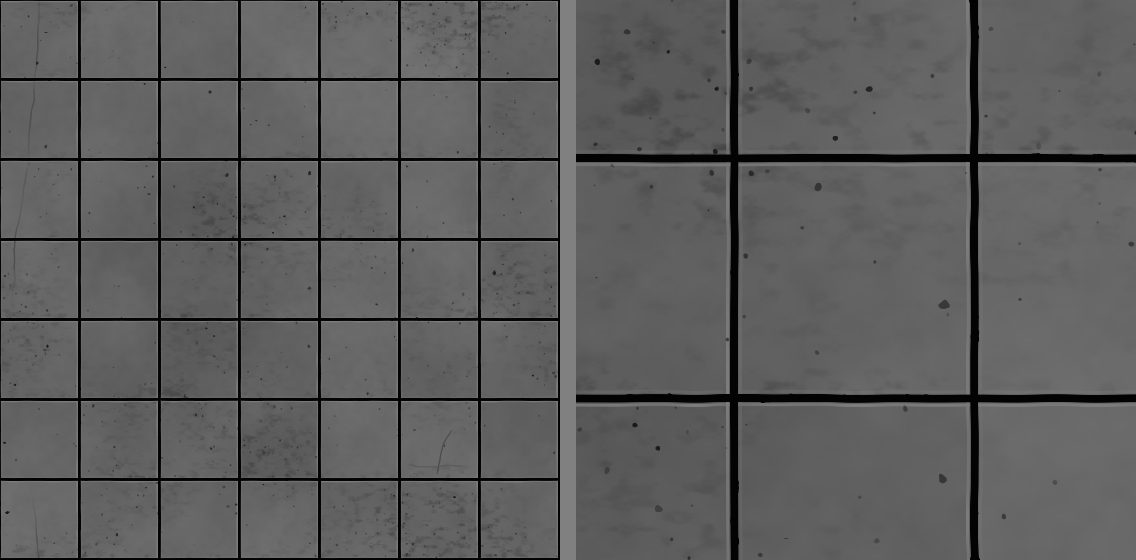
Left: the whole. Right: its middle third, enlarged.
This texture is drawn by a Shadertoy shader. Its source:

```glsl
// Grey concrete tiles in a 7 by 7 grid with thin black joints and pale worn edges.
// Joints are distances to the grid lines; pits come from hashed cells, stains from
// wrapping noise, and two hairline cracks from curves. Everything wraps at the border.

const float TILES = 7.0;
const vec2 GRID_SHIFT = vec2(0.0010, -0.0010);
const float JOINT_HALF = 0.0023;      // half width of a joint, in canvas units
const float JOINT_WOBBLE = 0.0006;
const float EDGE_OFFSET = 0.0039;     // distance of the pale edge from the joint centre
const float EDGE_HALF = 0.0007;
const float TILE_VARIATION = 0.034;
const float BROAD_VARIATION = 0.13;
const float GRAIN = 0.024;
const float STAIN = 0.075;
const float CRACK_HALF = 0.0003;
const vec3 CONCRETE = vec3(0.406);
const vec3 PALE_EDGE = vec3(0.50);
const vec3 JOINT = vec3(0.01);
const vec3 PIT = vec3(0.09);
const vec3 CRACK = vec3(0.25);
const float TAU = 6.2831853;

float hash(vec2 p) {
    vec3 q = fract(vec3(p.xyx) * 0.1031);
    q += dot(q, q.yzx + 33.33);
    return fract((q.x + q.y) * q.z);
}

// Value noise over the unit square that wraps after whole cells.
float wrapNoise(vec2 uv, vec2 cells, float seed) {
    vec2 p = uv * cells, i = floor(p), f = p - i;
    f = f * f * (3.0 - 2.0 * f);
    vec2 a = mod(i, cells) + seed, b = mod(i + 1.0, cells) + seed;
    return mix(mix(hash(a), hash(vec2(b.x, a.y)), f.x),
               mix(hash(vec2(a.x, b.y)), hash(b), f.x), f.y);
}

float fbm(vec2 uv, vec2 cells, float seed) {
    float sum = 0.0, gain = 0.533;
    for (int i = 0; i < 4; i++) {
        sum += gain * wrapNoise(uv, cells, seed + float(i) * 17.0);
        cells *= 2.0;
        gain *= 0.5;
    }
    return sum;
}

// One possible pit per cell; clustering raises the chance.
float pitLayer(vec2 uv, float cells, float chance, float radius, float seed, float px) {
    vec2 id = mod(floor(uv * cells), cells) + seed;
    vec2 centre = 0.25 + 0.5 * vec2(hash(id + 11.0), hash(id + 29.0));
    vec2 offset = (fract(uv * cells) - centre) / cells;
    offset.y *= 0.7 + 0.6 * hash(id + 47.0);
    float size = radius * mix(0.45, 1.0, hash(id + 61.0));
    float rough = (wrapNoise(uv, vec2(320.0), seed) - 0.5) * size * 1.3;
    float shape = 1.0 - smoothstep(size - 0.7 * px, size + 0.9 * px, length(offset) + rough);
    return shape * step(hash(id), chance) * mix(0.3, 1.0, hash(id + 83.0));
}

float hairline(float d, float px) {
    return 1.0 - smoothstep(CRACK_HALF, CRACK_HALF + 1.2 * px, abs(d));
}

float cracks(vec2 uv, float px) {
    // Long upright crack through the first column.
    float wander = 0.012 * (fbm(vec2(0.0, uv.y), vec2(1.0, 14.0), 5.0) - 0.5);
    float path = 0.045 + 0.022 * cos(TAU * (uv.y - 0.95)) + wander;
    float present = smoothstep(0.43, 0.48, uv.y) + 1.0 - smoothstep(0.08, 0.14, uv.y);
    float faint = 0.1 + 0.55 * wrapNoise(uv, vec2(3.0, 28.0), 9.0);
    float result = hairline(uv.x - path, px) * present * faint;

    // Short curved crack with a faint level branch.
    float t = (uv.y - 0.15) / 0.085;
    float span = smoothstep(0.0, 0.1, t) * (1.0 - smoothstep(0.9, 1.0, t));
    result = max(result, 0.65 * span * hairline(uv.x - 0.78 - 0.03 * t * t - wander, px));
    float reach = smoothstep(0.72, 0.74, uv.x) * (1.0 - smoothstep(0.82, 0.845, uv.x));
    float level = 0.168 + 0.006 * (wrapNoise(uv, vec2(40.0, 1.0), 3.0) - 0.5);
    return max(result, 0.3 * reach * hairline(uv.y - level, px));
}

void mainImage(out vec4 fragColor, in vec2 fragCoord) {
    vec2 uv = fragCoord / iResolution.xy;
    float px = 1.0 / min(iResolution.x, iResolution.y);

    // Slightly uneven grid; side is the signed distance to the nearest joint.
    vec2 bend = vec2(wrapNoise(uv, vec2(7.0, 42.0), 2.0), wrapNoise(uv, vec2(42.0, 7.0), 4.0));
    vec2 grid = (uv + GRID_SHIFT + JOINT_WOBBLE * (bend - 0.5)) * TILES;
    vec2 side = (fract(grid + 0.5) - 0.5) / TILES;
    vec2 tile = mod(floor(grid), TILES);

    // Concrete tone: per tile, broad clouds and fine grain.
    float cluster = smoothstep(0.45, 0.8, fbm(uv, vec2(5.0), 31.0));
    vec3 color = CONCRETE + TILE_VARIATION * (hash(tile + 71.0) - 0.5);
    color += BROAD_VARIATION * (wrapNoise(uv, vec2(3.0, 4.0), 53.0) - 0.5) * 0.4;
    color += BROAD_VARIATION * (fbm(uv, vec2(9.0, 7.0), 59.0) - 0.5) * 0.6;
    color += GRAIN * (fbm(uv, vec2(64.0), 13.0) - 0.5);
    color -= 0.02 * cluster;

    // Fine speckled stains, gathered in patches and at the foot of some tiles.
    float foot = exp(-14.0 * fract(grid.y)) * hash(tile + 7.0);
    float smear = smoothstep(0.45, 0.85, fbm(uv, vec2(80.0, 128.0), 37.0));
    color -= STAIN * smear * (0.05 + cluster + 1.6 * foot);

    // Pale arrises, strongest on the right and top of each tile.
    vec2 rim = 1.0 - smoothstep(vec2(EDGE_HALF), vec2(EDGE_HALF + 0.6 * px), abs(abs(side) - EDGE_OFFSET));
    rim *= mix(vec2(0.3), vec2(0.95), step(side, vec2(0.0))) * (0.5 + 0.5 * bend);
    color = mix(color, PALE_EDGE, max(rim.x, rim.y));

    // Cracks and pits.
    color = mix(color, CRACK, cracks(uv, px));
    float pits = pitLayer(uv, 28.0, 0.010 + 0.06 * cluster, 0.0029, 101.0, px);
    pits = max(pits, pitLayer(uv, 56.0, 0.012 + 0.16 * cluster, 0.0018, 151.0, px));
    pits = max(pits, 0.7 * pitLayer(uv, 91.0, 0.010 + 0.18 * cluster, 0.0013, 211.0, px));
    color = mix(color, PIT, pits);

    // Joints, with small chips that widen them here and there.
    float chip = 0.0013 * smoothstep(0.68, 0.95, fbm(uv, vec2(90.0), 43.0));
    float joint = min(abs(side.x), abs(side.y)) - JOINT_HALF - chip;
    color = mix(color, JOINT, 1.0 - smoothstep(-0.35 * px, 0.45 * px, joint));

    fragColor = vec4(color, 1.0);
}
```
